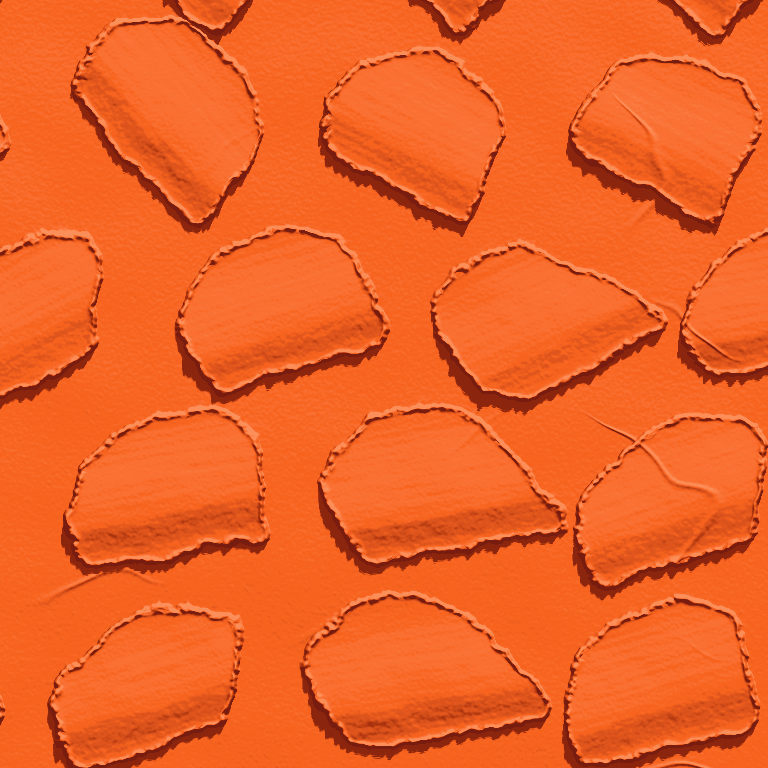
This texture is drawn by a Shadertoy shader. Its source:

```glsl
// Thick orange paint dabbed onto a plastered ground with a palette knife.
// Each dab is a cut ellipse on a staggered grid, raised into a height field
// that is lit from above with a short marched shadow and a colour ramp.

const vec2 CELL = vec2(0.33, 0.245);          // spacing of the dabs
const vec2 LIGHT_DIR = vec2(0.243, 0.970);    // direction towards the light
const float LIGHT_SLOPE = 0.55;               // rise of the light ray

const vec3 SHADOW = vec3(0.47, 0.11, 0.06);
const vec3 UMBER = vec3(0.65, 0.19, 0.05);
const vec3 RUST = vec3(0.87, 0.33, 0.11);
const vec3 ORANGE = vec3(0.97, 0.39, 0.12);
const vec3 APRICOT = vec3(0.98, 0.44, 0.20);
const vec3 HIGHLIGHT = vec3(0.99, 0.56, 0.35);

vec2 hash2(vec2 p) {
    vec2 k = vec2(dot(p, vec2(127.1, 311.7)), dot(p, vec2(269.5, 183.3)));
    return fract(sin(k) * 43758.5) * 2.0 - 1.0;
}

float gradientNoise(vec2 p) {
    vec2 i = floor(p), f = p - i;
    vec2 u = f * f * f * (f * (f * 6.0 - 15.0) + 10.0);
    vec2 e = vec2(1.0, 0.0);
    float low = mix(dot(hash2(i), f), dot(hash2(i + e.xy), f - e.xy), u.x);
    float high = mix(dot(hash2(i + e.yx), f - e.yx), dot(hash2(i + e.xx), f - e.xx), u.x);
    return mix(low, high, u.y);
}

float smoothMax(float a, float b, float k) {
    float h = max(k - abs(a - b), 0.0) / k;
    return max(a, b) + h * h * k * 0.25;
}

mat2 rotation(float a) {
    return mat2(cos(a), -sin(a), sin(a), cos(a));
}

// Dome with a straight lower edge and one slanted side cut
float dabDistance(vec2 q, vec2 seed) {
    vec2 size = vec2(0.137, 0.118) + 0.012 * seed;
    float dome = (length(q / size) - 1.0) * size.y;
    float side = dot(q, normalize(vec2(1.0, 0.35 * seed.y))) - 0.108 - 0.015 * seed.x;
    return smoothMax(smoothMax(dome, -q.y - 0.068, 0.014), side, 0.02);
}

// Thickness of one dab: swelling body, hollow above the lip, crumbly rim
float dabHeight(vec2 q, vec2 seed, float rough, float crumbs) {
    float inside = -dabDistance(q, seed) + rough;
    if (inside < -0.015) return 0.0;
    float fromLip = q.y + 0.068 + rough * 0.6;
    float body = 0.005 + 0.009 * smoothstep(0.17, 0.05, fromLip);
    float hollow = (0.0055 + 0.002 * seed.x) * smoothstep(0.055, 0.008, fromLip);
    float streaks = 0.0004 * gradientNoise(vec2(q.x * 9.0, q.y * 110.0) + seed * 20.0);
    float rimOffset = (inside - 0.004) / 0.0033;
    float rim = exp(-rimOffset * rimOffset) * (0.0025 + 0.006 * max(crumbs, -0.3));
    float mask = smoothstep(-0.002, 0.0025, inside);
    return mask * (body - hollow + streaks) + rim;
}

// Gently uneven ground with a few thin wrinkles
float groundHeight(vec2 p) {
    float swell = 0.0022 * gradientNoise(p * 9.0 + 4.0);
    float bend = 0.15 * gradientNoise(p * 13.0);
    float line = abs(gradientNoise(p * vec2(3.5, 5.0) + bend + 7.0)) / 0.016;
    float patches = smoothstep(0.05, 0.35, gradientNoise(p * 4.0 + 31.0));
    return swell + 0.0016 * patches * exp(-line * line);
}

float paintHeight(vec2 p) {
    float fine = gradientNoise(p * 120.0);
    float rough = 0.016 * gradientNoise(p * 13.0) + 0.008 * gradientNoise(p * 42.0) + 0.0028 * fine;
    float crumbs = fine + 0.7 * gradientNoise(p * 65.0 + 9.0);
    float dabs = 0.0;
    float baseRow = floor((p.y + 0.032) / CELL.y);
    for (float j = -1.0; j <= 1.0; j++) {
        float row = baseRow + j;
        float shift = 0.12 * sin(2.1 * row + 0.4);
        float baseColumn = floor((p.x - shift) / CELL.x);
        for (float i = -1.0; i <= 1.0; i++) {
            vec2 id = vec2(baseColumn + i, row);
            vec2 seed = hash2(id + 17.0);
            vec2 center = (id + 0.5) * CELL + vec2(shift, -0.032) + 0.018 * seed.yx;
            vec2 q = p - center;
            if (dot(q, q) > 0.04) continue;
            float angle = (row > 2.5 ? 0.65 : -0.36) + 0.24 * seed.x;
            q = rotation(-angle) * q;
            q.x += 0.4 * seed.y * q.y;
            dabs = max(dabs, dabHeight(q, seed, rough, crumbs));
        }
    }
    float grain = 0.00022 * gradientNoise(p * 210.0) + 0.0002 * fine;
    return dabs + groundHeight(p) + grain;
}

// How far the paint towards the light rises above the ray from p
float castShadow(vec2 p, float height) {
    float cover = 0.0;
    for (float i = 1.0; i <= 11.0; i++) {
        float reach = 0.003 * i;
        cover = max(cover, paintHeight(p + LIGHT_DIR * reach) - height - reach * LIGHT_SLOPE);
    }
    return smoothstep(0.0002, 0.0022, cover);
}

vec3 paintColor(float tone) {
    vec3 c = mix(SHADOW, UMBER, smoothstep(0.0, 0.13, tone));
    c = mix(c, RUST, smoothstep(0.13, 0.33, tone));
    c = mix(c, ORANGE, smoothstep(0.33, 0.45, tone));
    c = mix(c, APRICOT, smoothstep(0.46, 0.57, tone));
    return mix(c, HIGHLIGHT, smoothstep(0.57, 0.82, tone));
}

void mainImage(out vec4 fragColor, in vec2 fragCoord) {
    vec2 p = fragCoord / iResolution.y;
    vec2 e = vec2(0.0012, 0.0);
    float height = paintHeight(p);
    vec2 slope = (vec2(paintHeight(p + e.xy), paintHeight(p + e.yx)) - height) / e.x;

    // Diffuse light, broad drift of tone, then shadow
    vec3 light = normalize(vec3(LIGHT_DIR, LIGHT_SLOPE));
    float tone = dot(normalize(vec3(-slope, 1.0)), light);
    tone += 0.05 * (p.y - 0.45) + 0.03 * gradientNoise(p * 3.0);
    tone = mix(tone, min(tone, 0.06), castShadow(p, height));
    fragColor = vec4(paintColor(tone), 1.0);
}
```
